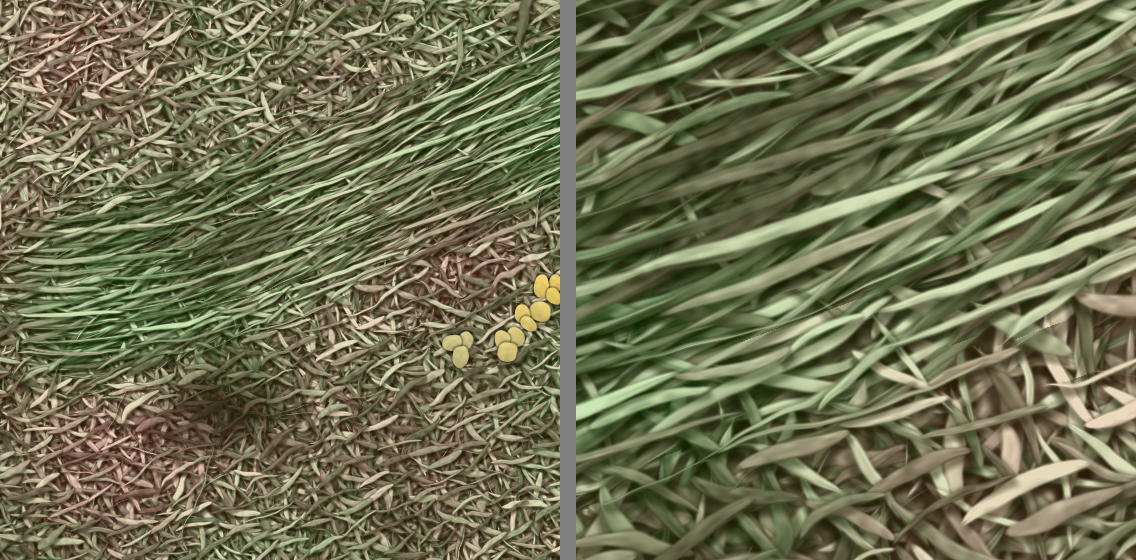
Left, the full canvas; right, a detail of the centre.
Write a Shadertoy shader that draws this texture.

```glsl
// Matted dry grass: layers of tapered, bent strands over dark soil, with a
// combed diagonal swath, a shaded hollow and a few yellow petals. Layers are
// laid front to back, stopping once a point is covered; a ramp colours the tone.

const vec3 SOIL_DARK = vec3(0.13, 0.115, 0.025);
const vec3 STRAW_PALE = vec3(0.83, 0.81, 0.68);
const vec3 TINT_SHIFT = vec3(0.045, -0.018, 0.015);  // green (-) to brown (+)
const vec3 PETAL_YELLOW = vec3(0.90, 0.79, 0.40);
const vec3 PETAL_CREAM = vec3(0.80, 0.76, 0.52);

const int LAYERS = 11;
const vec2 TUFT_CELL = vec2(0.062, 0.034);
const vec2 SWATH_CELL = vec2(0.170, 0.022);
const vec2 LEAF_CELL = vec2(0.150, 0.080);
const float TUFT_WIDTH = 0.0046;
const float SWATH_WIDTH = 0.0036;
const float LEAF_WIDTH = 0.0075;
const float SWATH_ANGLE = 0.50;
const float SHADOW = 0.48;
const float SHADOW_REACH = 0.006;
const float SOFTNESS = 0.0013;
const float CURL = 0.014;
const vec2 HOLLOW = vec2(0.40, 0.27);
const vec2 FLOWERS[4] = vec2[4](vec2(0.822, 0.375), vec2(0.905, 0.387),
                                vec2(0.953, 0.437), vec2(0.982, 0.490));

// Light gathered so far at a point
struct Mat { float tone, tint, open, light; };

vec3 hash3(vec3 p) {
    p = fract(p * vec3(0.1031, 0.1030, 0.0973));
    p += dot(p, p.yxz + 33.33);
    return fract((p.xxy + p.yxx) * p.zyx);
}

vec2 noise2(vec2 p) {
    vec2 i = floor(p), f = fract(p);
    f = f * f * (3.0 - 2.0 * f);
    vec2 low = mix(hash3(vec3(i, 7.0)).xy, hash3(vec3(i + vec2(1, 0), 7.0)).xy, f.x);
    vec2 high = mix(hash3(vec3(i + vec2(0, 1), 7.0)).xy, hash3(vec3(i + 1.0, 7.0)).xy, f.x);
    return mix(low, high, f.y);
}

// Soft spot: 1 at the centre, 0 beyond the radius
float spot(vec2 p, vec2 centre, float radius) {
    return 1.0 - smoothstep(0.1, 1.0, length(p - centre) / radius);
}

// Share of combed grass at a point
float swath(vec2 p) {
    vec2 along = vec2(0.90, 0.33), d = p - vec2(0.15, 0.47);
    float t = clamp(dot(d, along) / dot(along, along), 0.0, 1.0);
    return 1.0 - smoothstep(0.08, 0.20, length(d - along * t));
}

// One layer of strands: the four nearest cells of a rotated grid
void strands(vec2 p, float id, float angle, vec2 cell, float width,
             float spread, float density, inout Mat m) {
    float cs = cos(angle), sn = sin(angle);
    vec2 q = vec2(cs * p.x + sn * p.y, cs * p.y - sn * p.x);
    vec2 corner = floor(q / cell - 0.5);
    float up = cs < 0.0 ? -1.0 : 1.0;
    float soft = max(SOFTNESS, 1.0 / min(iResolution.x, iResolution.y));
    for (int n = 0; n < 4; n++) {
        vec2 c = corner + vec2(n & 1, n >> 1);
        vec3 h = hash3(vec3(c, id));
        float presence = density - fract(h.z * 71.3);
        if (presence <= 0.0) continue;

        // Lean and bend the strand about its centre
        vec3 k = hash3(vec3(c, id + 57.0));
        vec2 d = q - (c + 0.3 + 0.4 * h.xy) * cell;
        float t = d.x / (cell.x * mix(0.45, 0.75, k.x));
        if (abs(t) > 1.03) continue;
        d.y += (h.z - 0.5) * spread * d.x + (k.y - 0.5) * 0.5 * cell.y * t * t;
        float w = width * mix(0.5, 1.35, k.z) * sqrt(max(1.0 - t * t, 0.0));
        w *= smoothstep(0.0, 0.12, presence);
        float below = abs(d.y + up * 0.0025) - w;
        float edge = abs(d.y) - w;
        if (min(below, edge) > SHADOW_REACH) continue;
        float ends = 1.0 - smoothstep(0.88, 1.03, abs(t));

        float cover = ends * (1.0 - smoothstep(-soft, soft, edge));
        if (cover > 0.0) {
            float across = clamp(up * d.y / max(w, 0.0005), -1.0, 1.0);
            float fibre = noise2(vec2(t * 5.0, across * 1.7) + 90.0 * k.xy).x - 0.5;
            float a2 = across * across;
            float tone = 0.38 + 0.66 * fract(k.x * 91.7);
            tone += 0.10 * across - 0.13 * a2 * a2 + 0.22 * fibre;
            m.tone += m.open * cover * m.light * tone;
            m.tint += m.open * cover * (fract(k.y * 53.9) - 0.5) * 1.5;
            m.open *= 1.0 - cover;
        }
        // Shadow on whatever lies deeper
        m.light *= 1.0 - SHADOW * ends * (1.0 - smoothstep(0.0, SHADOW_REACH, below));
    }
}

void mainImage(out vec4 fragColor, in vec2 fragCoord) {
    vec2 uv = fragCoord / min(iResolution.x, iResolution.y);
    float combed = swath(uv);
    vec2 curl = CURL * (noise2(uv * 18.0) - 0.5) + 0.3 * CURL * (noise2(uv * 57.0) - 0.5);
    vec2 p = uv + curl * mix(1.0, 0.4, combed);
    float left = max(0.5 - p.x, 0.0);
    vec2 bent = p - vec2(0.0, 0.5 * left * left);

    // A few broad leaves, then combed strands and tufts in turn, then soil
    Mat m = Mat(0.0, 0.0, 1.0, 1.0);
    strands(p, 211.0, 1.2, LEAF_CELL, LEAF_WIDTH, 0.5, 0.12 * (1.0 - combed), m);
    for (int i = 0; i < LAYERS; i++) {
        if (m.open < 0.04) break;
        float id = float(i) * 3.0 + 11.0;
        if (combed > 0.0 && i < 7)
            strands(bent, id + 100.0, SWATH_ANGLE + 0.12 * sin(id), SWATH_CELL,
                    SWATH_WIDTH, 0.12, 0.95 * combed, m);
        strands(p, id, float(i) * 2.4 + 0.5, TUFT_CELL, TUFT_WIDTH, 0.5,
                0.9 - 0.65 * combed, m);
    }
    vec2 grain = noise2(p * 150.0);
    m.tone += m.open * m.light * (0.2 + 0.5 * grain.y);
    m.tint += m.open * 0.4;

    // Regional light, hollow and hue
    vec2 patches = noise2(uv * 5.0 + 3.0) - 0.5;
    float tone = m.tone * (1.03 + 0.28 * patches.x) + 0.10 * (grain.x - 0.5);
    tone *= 1.0 - 0.68 * spot(uv * vec2(0.7, 1.0), HOLLOW * vec2(0.7, 1.0), 0.13);
    float brown = spot(uv, vec2(0.14, 0.90), 0.24) + spot(uv, vec2(0.22, 0.17), 0.26)
                + spot(uv, vec2(0.83, 0.50), 0.24) - 0.9 * combed;
    float tint = m.tint + 1.1 * brown + 1.2 * patches.y;
    vec3 color = mix(SOIL_DARK, STRAW_PALE, clamp(tone, 0.0, 1.08)) + TINT_SHIFT * tint;

    // Petals in groups of three
    for (int i = 0; i < 4; i++) {
        vec2 fromFlower = p - FLOWERS[i];
        if (dot(fromFlower, fromFlower) > 0.003) continue;
        for (int j = 0; j < 3; j++) {
            vec3 h = hash3(vec3(i, j, 9.0));
            float angle = float(j) * 2.1 + h.x;
            vec2 d = fromFlower - 0.016 * vec2(cos(angle), sin(angle));
            float edge = length(d * vec2(1.0, 0.85)) - mix(0.012, 0.018, h.y);
            vec3 petal = mix(PETAL_CREAM, PETAL_YELLOW, float(i) / 3.0);
            petal *= 0.93 + 5.0 * d.y + 0.10 * grain.x;
            color *= 1.0 - 0.35 * (1.0 - smoothstep(0.0, 0.005, edge));
            color = mix(color, petal, 1.0 - smoothstep(-SOFTNESS, SOFTNESS, edge));
        }
    }
    fragColor = vec4(clamp(color, 0.0, 1.0), 1.0);
}
```
